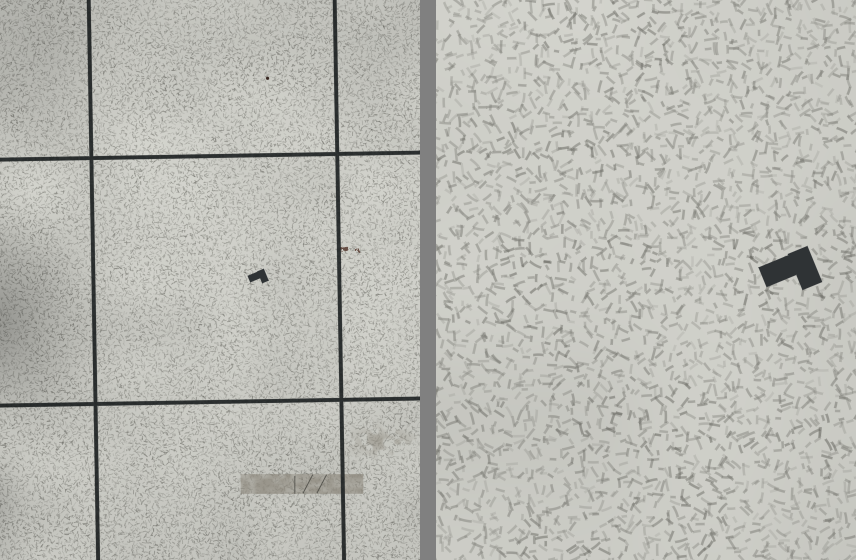
Left: the whole. Right: its middle third, enlarged.
Give the GLSL for this texture, as a WebGL 1 fragment shader.

```glsl
precision highp float;
// Pale flecked vinyl floor tiles with dark joints, soft shadows, stains and tape residue.
uniform vec2 u_resolution;

// Lengths are fractions of the canvas width
const float TILE = 0.5855;
const vec2 CROSSING = vec2(0.2274, 0.3715);
const float TILT = 0.0168;
const float JOINT_HALF = 0.0047;
const float FLECK_CELL = 0.0122;
const float FLECK_HALF_LENGTH = 0.0045;
const float FLECK_HALF_WIDTH = 0.0010;
const float FLECK_STRENGTH = 0.38;

const vec3 TILE_COLOR = vec3(0.795, 0.797, 0.772);
const vec3 FLECK_COLOR = vec3(0.43, 0.43, 0.405);
const vec3 JOINT_COLOR = vec3(0.15, 0.165, 0.165);
const vec3 CHIP_COLOR = vec3(0.18, 0.195, 0.205);
const vec3 TAPE_COLOR = vec3(0.57, 0.55, 0.505);
const vec3 RUST_COLOR = vec3(0.34, 0.23, 0.19);
const vec3 INK_COLOR = vec3(0.24, 0.24, 0.22);

float hash(vec2 p) {
  vec3 q = fract(vec3(p.xyx) * 0.1031);
  q += dot(q, q.yzx + 33.33);
  return fract((q.x + q.y) * q.z);
}

float noise(vec2 p) {
  vec2 i = floor(p), f = fract(p);
  f = f * f * (3.0 - 2.0 * f);
  return mix(mix(hash(i), hash(i + vec2(1.0, 0.0)), f.x),
             mix(hash(i + vec2(0.0, 1.0)), hash(i + vec2(1.0)), f.x), f.y);
}

vec2 rotate(vec2 p, float a) {
  float c = cos(a), s = sin(a);
  return vec2(c * p.x + s * p.y, c * p.y - s * p.x);
}

// Smooth coverage of a signed distance, about one pixel wide
float cover(float d) {
  float aa = 0.7 / u_resolution.x;
  return 1.0 - smoothstep(-aa, aa, d);
}

float boxDist(vec2 p, vec2 halfSize) {
  vec2 q = abs(p) - halfSize;
  return length(max(q, 0.0)) + min(max(q.x, q.y), 0.0);
}

float segmentDist(vec2 p, vec2 a, vec2 b) {
  vec2 ab = b - a;
  return length(p - a - ab * clamp(dot(p - a, ab) / dot(ab, ab), 0.0, 1.0));
}

// Soft round spot, 1 at its centre
float glow(vec2 p, vec2 center, vec2 size) {
  vec2 q = (p - center) / size;
  return exp(-dot(q, q));
}

// Layers of short strokes, each jittered and turned inside its cell
float flecks(vec2 p) {
  float clear = 1.0;
  for (int layer = 0; layer < 3; layer++) {
    float seed = float(layer) * 37.0;
    vec2 g = rotate(p, seed) / FLECK_CELL + 200.0 + seed;
    for (int j = -1; j <= 1; j++) {
      for (int i = -1; i <= 1; i++) {
        vec2 id = floor(g) + vec2(float(i), float(j));
        vec2 jitter = vec2(hash(id + seed), hash(id + seed + 71.3));
        float turn = 6.2832 * hash(id + seed + 19.7);
        float size = mix(0.45, 1.15, hash(id + seed + 53.1));
        vec2 q = rotate((g - id - jitter) * FLECK_CELL, turn);
        q.y += q.x * q.x * 45.0 * (jitter.x - 0.5);
        float d = boxDist(q, vec2(FLECK_HALF_LENGTH * size, FLECK_HALF_WIDTH));
        clear *= 1.0 - FLECK_STRENGTH * mix(0.4, 1.4, jitter.y) * cover(d);
      }
    }
  }
  return 1.0 - clear;
}

void main() {
  vec2 p = gl_FragCoord.xy / u_resolution.x;
  vec2 grid = rotate(p - CROSSING, TILT) / TILE;
  float grain = noise(p * 260.0);

  // Flecked tile, with a slight tone change from tile to tile
  float density = mix(0.75, 1.2, noise(p * 22.0));
  vec3 color = mix(TILE_COLOR, FLECK_COLOR, flecks(p) * density);
  color *= 0.985 + 0.03 * hash(floor(grid) + 9.0);
  color *= 0.975 + 0.05 * noise(p * 9.0);

  // Tape residue with pen strokes, and scuffs beside it
  vec2 t = p - vec2(0.719, 0.181);
  float tape = cover(boxDist(t, vec2(0.146, 0.0235)));
  color = mix(color, TAPE_COLOR, tape * (0.4 + 0.45 * noise(p * vec2(70.0, 90.0))));
  float ink = min(segmentDist(t, vec2(-0.017, -0.022), vec2(-0.017, 0.018)),
              min(segmentDist(t, vec2(0.003, -0.021), vec2(0.025, 0.021)),
                  segmentDist(t, vec2(0.036, -0.021), vec2(0.058, 0.021))));
  color = mix(color, INK_COLOR, 0.75 * cover(ink - 0.0011));
  float scuff = glow(p, vec2(0.91, 0.283), vec2(0.065, 0.03));
  color = mix(color, TAPE_COLOR, scuff * smoothstep(0.45, 0.8, noise(p * 75.0)) * 0.6);

  // Rust stains and specks
  float rust = min(boxDist(p - vec2(0.819, 0.741), vec2(0.009, 0.003)),
                   boxDist(rotate(p - vec2(0.852, 0.737), -0.5), vec2(0.005, 0.0015)));
  color = mix(color, RUST_COLOR, 0.85 * cover(rust + (grain - 0.5) * 0.008));
  float speck = length(p - vec2(0.637, 1.147)) - 0.0038;
  color = mix(color, RUST_COLOR * 0.65, cover(speck));

  // Joints and the dark bent chip
  vec2 toJoint = abs(fract(grid + 0.5) - 0.5) * TILE;
  color = mix(color, JOINT_COLOR + 0.04 * grain, cover(min(toJoint.x, toJoint.y) - JOINT_HALF));
  vec2 c = rotate(p - vec2(0.613, 0.674), 0.39);
  float chip = min(boxDist(c - vec2(-0.002, 0.003), vec2(0.019, 0.0085)),
                   boxDist(c - vec2(0.013, -0.003), vec2(0.0085, 0.0155)));
  color = mix(color, CHIP_COLOR, cover(chip));

  // Uneven room light
  float light = 1.0 - 0.05 * smoothstep(0.9, 1.35, p.y) - 0.04 * smoothstep(0.6, 0.0, p.y);
  light -= 0.24 * glow(p, vec2(-0.03, 0.58), vec2(0.19, 0.2));
  light -= 0.15 * glow(p, vec2(-0.02, 0.13), vec2(0.07, 0.09));
  light -= 0.07 * glow(p, vec2(0.0, 1.3), vec2(0.25, 0.4));
  light += 0.08 * glow(p, vec2(0.03, 0.88), vec2(0.12, 0.09));
  light += 0.03 * glow(p, vec2(0.5, 0.85), vec2(0.35, 0.35));
  gl_FragColor = vec4(color * light, 1.0);
}
```
